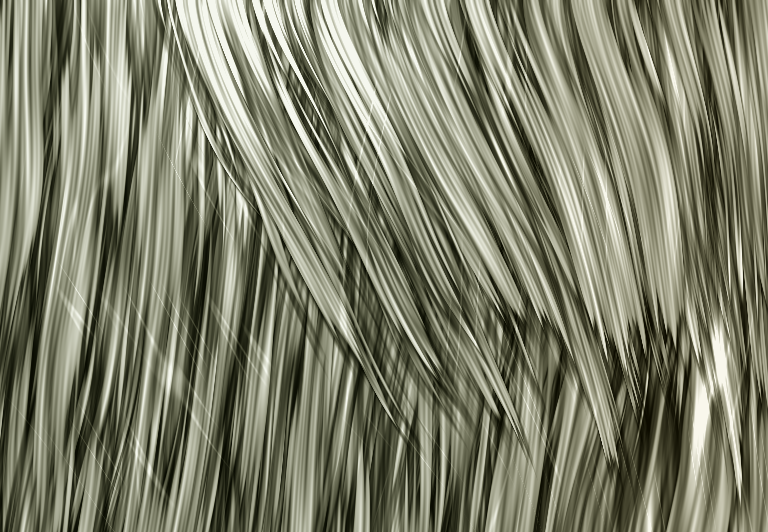
A WebGL 2 fragment shader for this texture:

```glsl
#version 300 es
precision highp float;

uniform vec2 u_resolution;
out vec4 fragColor;

#define LAYERS 8
#define UPRIGHT_LAYERS 4
#define FIBRE_FREQ 150.0
#define STRAND_FREQ 58.0
#define LOCK_FREQ 13.0
#define SWEEP 0.52
#define BASE_TONE 0.53
#define SHADOW 0.52
#define SHEEN 0.27

float hash(vec2 cell) {
    return fract(sin(dot(cell, vec2(127.1, 311.7))) * 43758.5);
}

float cornerSlope(vec2 cell, vec2 offset) {
    float angle = 6.2832 * hash(cell);
    return dot(vec2(cos(angle), sin(angle)), offset);
}

// Gradient noise, roughly -0.7 to 0.7
float noise(vec2 p) {
    vec2 cell = floor(p);
    vec2 f = p - cell;
    vec2 w = f * f * f * (f * (f * 6.0 - 15.0) + 10.0);
    vec2 e = vec2(1.0, 0.0);
    float low = mix(cornerSlope(cell, f), cornerSlope(cell + e.xy, f - e.xy), w.x);
    float high = mix(cornerSlope(cell + e.yx, f - e.yx), cornerSlope(cell + e.xx, f - e.xx), w.x);
    return mix(low, high, w.y);
}

// Position across the hair, followed back up to the roots
float rootPosition(float x, float down, float slant, float seed) {
    float fade = 1.0 - 0.9 * smoothstep(0.85, 1.6, x);
    float root = x - slant * fade * pow(down, 1.3);
    root += 0.05 * noise(vec2(x * 2.2 + seed, down * 1.7));
    return root + 0.018 * noise(vec2(root * 8.0, down * 2.0 + seed));
}

// Returns the tone of a layer of hair and its signed coverage
vec2 hairLayer(float root, float down, float seed) {
    float fibre = noise(vec2(root * FIBRE_FREQ, down * 4.0 + seed));
    float strand = noise(vec2(root * STRAND_FREQ, down * 2.6 + seed * 1.7));
    float lock = noise(vec2(root * LOCK_FREQ, down * 1.2 + seed * 2.3));
    float tone = BASE_TONE + 0.46 * fibre + 0.42 * strand + 0.26 * lock;
    float cover = lock + 0.5 * strand + 0.25 * fibre;
    return vec2(tone, cover);
}

// Thin loose hairs lying across the locks
float looseHair(float root, float down, float seed) {
    float line = abs(noise(vec2(root * 24.0, down * 1.4 + seed)));
    float patch_ = noise(vec2(root * 9.0, down * 4.0 - seed));
    return smoothstep(0.06, 0.0, line) * smoothstep(0.05, 0.3, patch_);
}

void main() {
    vec2 p = gl_FragCoord.xy / u_resolution.y;
    float down = 1.0 - p.y;
    float tone = 0.2;

    // Layers from back to front: upright hair, then the swept locks
    for (int i = 0; i < LAYERS; i++) {
        float seed = 17.3 * float(i) + 5.0;
        float vary = hash(vec2(seed, 3.0)) - 0.5;
        bool swept = i >= UPRIGHT_LAYERS;
        float slant = swept ? SWEEP + 0.22 * vary : -0.07 + 0.16 * vary;
        float root = rootPosition(p.x, down, slant, seed);
        vec2 hair = hairLayer(root, down, seed);
        float cover = hair.y + 0.06;
        if (swept) {
            cover -= 1.1 * smoothstep(0.5, 0.95, down + 0.3 * vary);
            cover -= 1.5 * smoothstep(0.36, 0.24, root + 0.06 * vary);
        }
        if (i == 0) cover = 1.0;
        tone *= 1.0 - SHADOW * smoothstep(-0.28, 0.02, cover);
        tone = mix(tone, hair.x, smoothstep(0.0, 0.13, cover));
    }

    // Loose hairs in both directions
    float loose = looseHair(rootPosition(p.x, down, SWEEP + 0.1, 41.0), down, 41.0)
                + looseHair(rootPosition(p.x, down, -0.1, 73.0), down, 73.0);
    tone += 0.16 * loose;

    // Light from above, sheen near the crown and a bright lock at the right
    float crown = exp(-pow((p.x - 0.5 - 0.3 * down) / 0.27, 2.0)) * smoothstep(0.5, 0.0, down);
    float streakX = 1.42 - 0.16 * down * down;
    float streak = exp(-pow((p.x - streakX) / 0.02, 2.0))
                 * smoothstep(0.35, 0.6, down) * smoothstep(0.92, 0.72, down);
    tone += 0.06 * (0.5 - down);
    tone *= 1.0 + 2.2 * SHEEN * crown + 0.7 * streak;
    tone += 0.3 * SHEEN * crown;

    // Olive grey tint, a little warmer to the right
    tone = clamp(tone, 0.045, 0.97);
    float warmth = 0.015 * smoothstep(0.7, 1.3, p.x);
    float olive = 0.03 + 0.25 * tone * (1.0 - tone);
    fragColor = vec4(tone - 0.01 + warmth, tone, tone - olive - 0.5 * warmth, 1.0);
}
```
